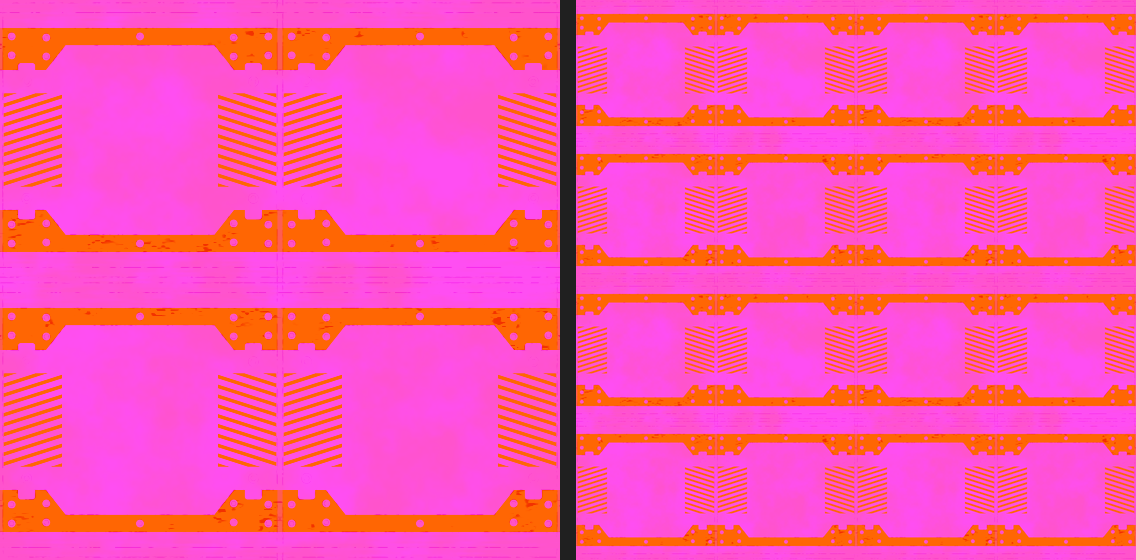
Left: one tile. Right: repeated 2 by 2.
Reproduce this pattern procedurally as a Shadertoy shader.

```glsl
// Worn pink wall panels with orange bolted brackets and slanted vent stripes, tiled two by two.
#define TILES 2.0
#define UNITS 384.0
#define PINK_COOL vec3(1.0, 0.305, 0.95)
#define PINK_WARM vec3(1.0, 0.325, 0.80)
#define ORANGE vec3(1.0, 0.40, 0.01)
#define SEAM_TINT vec3(1.0, 0.36, 0.32)
#define BOLT_PINK vec3(1.0, 0.33, 0.78)
#define BOLT_RADIUS 5.4
#define STRIPE_PITCH 13.5
#define STRIPE_WIDTH 5.0
#define STRIPE_SLOPE 0.32
#define WEAR 0.8

float hash(vec2 p) {
    return fract(sin(dot(p, vec2(127.1, 311.7))) * 43758.545);
}

// Value noise over the unit canvas, wrapping after a whole number of cells
float wrapNoise(vec2 uv, vec2 cells) {
    vec2 p = uv * cells;
    vec2 i = floor(p), f = fract(p);
    f = f * f * (3.0 - 2.0 * f);
    vec2 a = mod(i, cells), b = mod(i + 1.0, cells);
    return mix(mix(hash(a), hash(vec2(b.x, a.y)), f.x),
               mix(hash(vec2(a.x, b.y)), hash(b), f.x), f.y);
}

float clouds(vec2 uv) {
    float sum = 0.0, amp = 0.5, cells = 10.0;
    for (int i = 0; i < 5; i++) {
        sum += amp * wrapNoise(uv, vec2(cells));
        amp *= 0.55;
        cells *= 2.0;
    }
    return sum / 1.055;
}

float box(vec2 p, vec2 halfSize, float radius) {
    vec2 d = abs(p) - halfSize + radius;
    return length(max(d, 0.0)) + min(max(d.x, d.y), 0.0) - radius;
}

float fill(float d, float px) {
    return 1.0 - smoothstep(-0.5 * px, 0.5 * px, d);
}

float stroke(float d, float width, float px) {
    return fill(abs(d) - 0.5 * width, px) * min(1.0, 1.5 * width / px);
}

// Bracket pair: top and bottom bars with chamfered, notched corner tabs
float bracket(vec2 m, float notchDepth) {
    float chamfer = dot(m - vec2(102.0, 130.0), normalize(vec2(34.0, 27.0)));
    float opening = max(m.y - 130.0, min(m.y - 96.0, chamfer));
    float notch = box(m - vec2(155.5, 96.0), vec2(11.8, notchDepth), 4.0);
    return max(m.y - 153.5, -min(opening, notch));
}

// Distance to the nearest bolt centre
float boltCentre(vec2 m) {
    float d = length(m - vec2(0.0, 142.0));
    for (int i = 0; i < 4; i++) {
        float column = float(i % 2), row = float(i / 2);
        d = min(d, length(m - vec2(176.0 - 47.5 * column, 116.0 + 26.0 * row - 1.5 * column)));
    }
    return d;
}

float ventStripes(vec2 q, vec2 m) {
    float s = (61.0 - q.y + STRIPE_SLOPE * (187.0 - m.x)) / STRIPE_PITCH;
    float d = abs(fract(s + 0.5) - 0.5) * STRIPE_PITCH - 0.5 * STRIPE_WIDTH;
    d /= length(vec2(1.0, STRIPE_SLOPE));
    return max(d, box(vec2(m.x - 147.0, q.y), vec2(40.0, 64.0), 0.0));
}

void mainImage(out vec4 fragColor, in vec2 fragCoord) {
    vec2 uv = fragCoord / iResolution.xy;
    float px = TILES * UNITS / iResolution.y;
    vec2 q = (fract(uv * TILES) - 0.5) * UNITS;
    vec2 m = abs(q);

    // Mottled pink paint, streaked along the horizontal joints
    float tone = smoothstep(0.22, 0.78, clouds(uv));
    float streak = wrapNoise(uv, vec2(24.0, 256.0)) - 0.5;
    tone += 0.35 * streak * smoothstep(153.0, 156.0, m.y);
    vec3 col = mix(PINK_WARM, PINK_COOL, clamp(tone, 0.0, 1.0));

    // Orange brackets, vents and the tinted vertical joint
    float frame = bracket(m, q.y > 0.0 ? 9.5 : 13.0);
    float frameMask = fill(frame, px);
    vec3 paint = mix(ORANGE, SEAM_TINT, fill(188.5 - m.x, px));
    col = mix(col, paint, frameMask);
    col = mix(col, ORANGE, fill(ventStripes(q, m), px));

    // Bolts and faint panel rivets
    float bolt = boltCentre(m);
    float boltMask = fill(bolt - BOLT_RADIUS, px);
    col = mix(col, BOLT_PINK, boltMask);
    float rivet = length(m - vec2(155.5, 80.0));

    // Broken grime on joints, edges and rings, different in every panel
    float grain = wrapNoise(uv, vec2(190.0));
    float dashes = wrapNoise(uv, vec2(70.0, 90.0)) * 0.6 + wrapNoise(uv, vec2(260.0, 110.0)) * 0.4;
    float upright = wrapNoise(uv, vec2(90.0, 70.0)) * 0.6 + wrapNoise(uv, vec2(110.0, 260.0)) * 0.4;
    float joints = max(stroke(m.y - 174.5, 1.0, px), stroke(m.y - 188.0, 1.0, px));
    float grime = joints * smoothstep(0.42, 0.62, dashes);
    grime = max(grime, stroke(m.x - 188.0, 1.0, px) * smoothstep(0.38, 0.62, upright));
    grime = max(grime, stroke(frame, 1.2, px) * smoothstep(0.5, 0.75, dashes));
    grime = max(grime, 0.6 * stroke(bolt - 3.0, 0.8, px) * smoothstep(0.25, 0.7, grain));
    grime = max(grime, 0.7 * stroke(bolt - BOLT_RADIUS, 1.0, px) * smoothstep(0.5, 0.8, grain));
    float rings = max(stroke(rivet - 7.0, 0.7, px), stroke(rivet - 3.5, 0.7, px));
    grime = max(grime, 0.35 * rings * smoothstep(0.3, 0.8, grain));

    // Sparse scuffs on the brackets
    float scuff = smoothstep(0.7, 0.85, wrapNoise(uv, vec2(36.0, 50.0)))
                * smoothstep(0.6, 0.8, wrapNoise(uv, vec2(120.0, 300.0)));
    grime = max(grime, scuff * frameMask * (1.0 - boltMask));

    col -= WEAR * grime * vec3(0.06, 0.26, 0.05);
    fragColor = vec4(clamp(col, 0.0, 1.0), 1.0);
}
```
